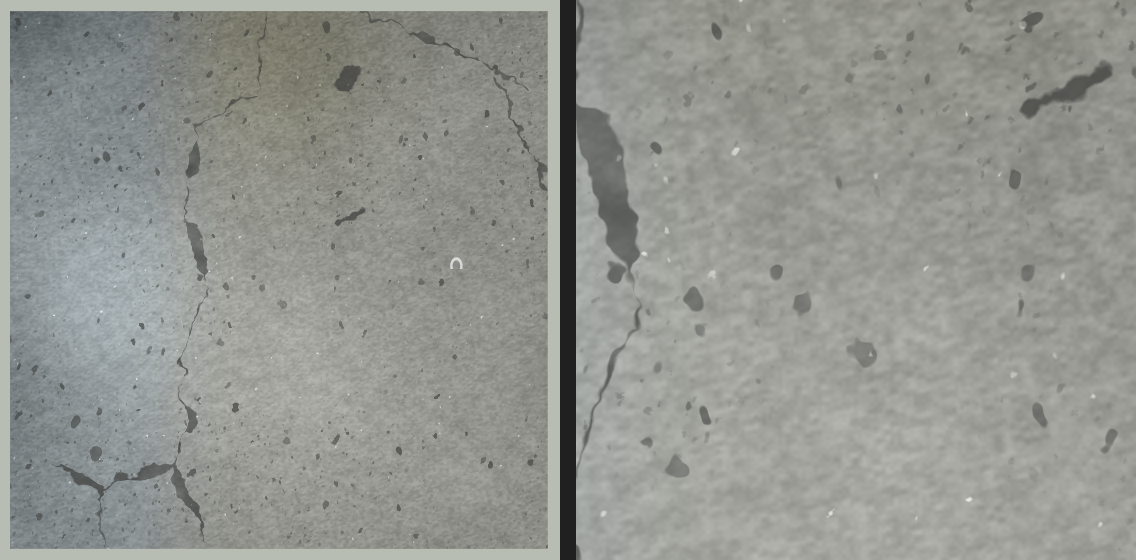
Left: the whole. Right: its middle third, enlarged.
A three.js fragment shader for this texture:

```glsl
// Weathered concrete slab in a pale frame: soft pools of light over fine grain,
// with cell-scattered pits and flecks, and noise-warped polylines as cracks.

varying vec2 vUv;

float hash(vec2 p) {
  return fract(sin(dot(p, vec2(127.1, 311.7))) * 43758.5453);
}

float noise(vec2 p) {
  vec2 i = floor(p), f = fract(p);
  f = f * f * (3.0 - 2.0 * f);
  return mix(mix(hash(i), hash(i + vec2(1.0, 0.0)), f.x),
             mix(hash(i + vec2(0.0, 1.0)), hash(i + 1.0), f.x), f.y);
}

float fbm(vec2 p) {
  float sum = 0.0, amp = 0.5;
  for (int i = 0; i < 4; i++) {
    sum += amp * noise(p);
    p = mat2(1.6, 1.2, -1.2, 1.6) * p + 7.3;
    amp *= 0.5;
  }
  return sum / 0.9375;
}

float segment(vec2 p, vec2 a, vec2 b) {
  vec2 d = b - a;
  return length(p - a - d * clamp(dot(p - a, d) / dot(d, d), 0.0, 1.0));
}

// Soft elliptical pool of light
float pool(vec2 p, vec2 center, vec2 size) {
  vec2 d = (p - center) / size;
  return exp(-dot(d, d));
}

// Ragged, randomly tilted spots; size is in cells
float spots(vec2 p, float scale, float share, float size) {
  vec2 q = p * scale, cell = floor(q);
  float wobble = (noise(q * 8.0) - 0.5) * size * 1.3;
  float soft = 0.0013 * scale, cover = 0.0;
  for (int y = -1; y <= 1; y++) {
    for (int x = -1; x <= 1; x++) {
      vec2 id = cell + vec2(float(x), float(y));
      float present = step(hash(id + scale), share);
      vec2 d = q - id - vec2(hash(id + 3.7), hash(id + 9.1));
      float a = 0.5 + 1.6 * hash(id + 5.3);
      d = mat2(cos(a), -sin(a), sin(a), cos(a)) * d;
      d.y *= 1.0 + 1.3 * hash(id + 2.9);
      float r = size * (0.45 + 0.8 * hash(id + 6.1));
      float spot = 1.0 - smoothstep(r - soft, r + soft, length(d) + wobble);
      cover = max(cover, spot * present * (0.55 + 0.45 * hash(id + 8.3)));
    }
  }
  return cover;
}

// Long crack on the left with its forks at the foot
float leftCrack(vec2 p) {
  float d = segment(p, vec2(0.48, 1.0), vec2(0.455, 0.84));
  d = min(d, segment(p, vec2(0.455, 0.84), vec2(0.355, 0.77)));
  d = min(d, segment(p, vec2(0.355, 0.77), vec2(0.335, 0.6)));
  d = min(d, segment(p, vec2(0.335, 0.6), vec2(0.375, 0.47)));
  d = min(d, segment(p, vec2(0.375, 0.47), vec2(0.315, 0.35)));
  d = min(d, segment(p, vec2(0.315, 0.35), vec2(0.345, 0.25)));
  d = min(d, segment(p, vec2(0.345, 0.25), vec2(0.31, 0.175)));
  d = min(d, segment(p, vec2(0.31, 0.175), vec2(0.365, 0.03)));
  d = min(d, segment(p, vec2(0.31, 0.175), vec2(0.18, 0.125)));
  d = min(d, segment(p, vec2(0.18, 0.125), vec2(0.1, 0.165)));
  return min(d, segment(p, vec2(0.18, 0.125), vec2(0.187, 0.0)));
}

float rightCrack(vec2 p) {
  float d = segment(p, vec2(0.65, 0.98), vec2(0.76, 0.925));
  d = min(d, segment(p, vec2(0.76, 0.925), vec2(0.875, 0.89)));
  d = min(d, segment(p, vec2(0.875, 0.89), vec2(0.94, 0.84)));
  d = min(d, segment(p, vec2(0.89, 0.86), vec2(0.925, 0.76)));
  return min(d, segment(p, vec2(0.925, 0.76), vec2(0.985, 0.66)));
}

void main() {
  vec2 p = vUv;

  // Uneven lighting: cool on the left, olive at the top
  vec3 color = vec3(0.55, 0.553, 0.528);
  color += vec3(0.09, 0.092, 0.09) * pool(p, vec2(0.49, 0.35), vec2(0.31, 0.3));
  color += vec3(0.09, 0.1, 0.105) * pool(p, vec2(0.19, 0.48), vec2(0.17, 0.18));
  color += vec3(-0.035, -0.01, 0.025) * (1.0 - smoothstep(0.2, 0.42, p.x));
  color -= vec3(0.02, 0.025, 0.06) * pool(p, vec2(0.5, 0.9), vec2(0.17, 0.2));
  color -= 0.055 * smoothstep(0.75, 1.0, p.y);
  color -= 0.1 * pool(p, vec2(0.0, 1.0), vec2(0.16, 0.12));
  color -= 0.06 * pool(p, vec2(0.0, 0.27), vec2(0.11, 0.18));
  color += 0.07 * (fbm(p * 7.0) - 0.5);

  // Mottling and slightly slanted fine grain
  vec2 slant = vec2(p.x + 0.3 * p.y, p.y - 0.3 * p.x);
  color += 0.085 * (fbm(slant * vec2(48.0, 70.0)) - 0.5);
  color += 0.085 * (noise(slant * vec2(170.0, 260.0)) - 0.5);
  color += 0.035 * (noise(p * 420.0) - 0.5);

  // Pits from large to tiny, gathered in patches
  float patches = smoothstep(0.25, 0.65, fbm(p * 6.0 + 20.0));
  float dark = 0.75 * spots(p, 9.0, 0.2, 0.095);
  dark = max(dark, 0.8 * spots(p, 22.0, 0.27, 0.13));
  dark = max(dark, 0.75 * spots(p, 48.0, 0.3, 0.15) * patches);
  dark = max(dark, 0.5 * spots(p, 95.0, 0.25, 0.19) * patches);

  // One deep hollow and one slanting gouge
  float rough = 0.016 * (fbm(p * 65.0) - 0.5);
  float hollow = min(segment(p, vec2(0.615, 0.85), vec2(0.628, 0.868)) - 0.016,
                     segment(p, vec2(0.605, 0.604), vec2(0.65, 0.622)) - 0.004);
  dark = max(dark, 0.85 - 0.85 * smoothstep(-0.002, 0.002, hollow + rough));

  // Jagged cracks, swelling into crumbled spots
  vec2 jag = vec2(fbm(p * 24.0), fbm(p * 24.0 + 40.0)) - 0.5;
  vec2 bent = p + 0.035 * jag + 0.004 * (noise(p * 130.0) - 0.5);
  float swell = 0.011 * smoothstep(0.62, 0.85, noise(p * 17.0 + 4.0));
  float gap = min(leftCrack(bent) - 0.0007, rightCrack(bent) - 0.0016);
  float crack = 1.0 - smoothstep(-0.001, 0.0018, gap - swell + 0.4 * rough);
  dark = max(dark, crack * (0.55 + 0.35 * noise(p * 50.0)));
  color = mix(color, vec3(0.24, 0.245, 0.235), 0.85 * dark);

  // Bright mineral glints and a small chalky hook
  color += 0.25 * spots(p + 0.37, 70.0, 0.05, 0.13);
  vec2 h = p - vec2(0.815, 0.525);
  float hook = abs(length(h * vec2(1.0, 0.7)) - 0.009) + 0.02 * step(h.y, -0.006);
  color = mix(color, vec3(0.85), 1.0 - smoothstep(0.001, 0.003, hook));

  // Pale frame
  vec2 edge = abs(p - vec2(0.498, 0.5)) - 0.48;
  float frame = smoothstep(-0.001, 0.001, max(edge.x, edge.y));
  gl_FragColor = vec4(mix(color, vec3(0.72, 0.74, 0.705), frame), 1.0);
}
```
